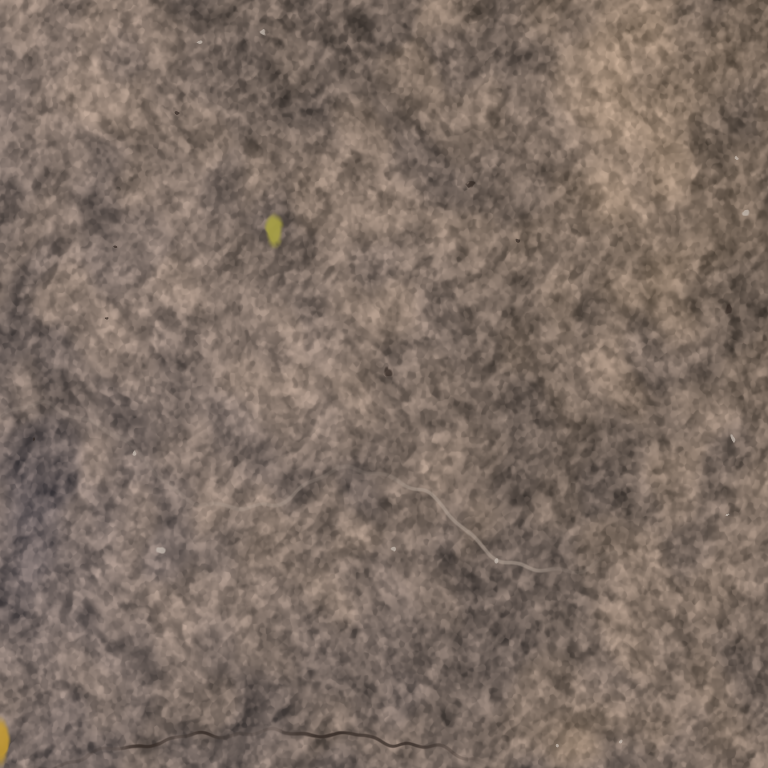
This texture is drawn by a Shadertoy shader. Its source:

```glsl
// Weathered brown-grey concrete with mottled grain, hairline cracks and a few flecks.

vec3 hash3(vec2 p) {
    vec3 q = fract(vec3(p.xyx) * vec3(0.1031, 0.1030, 0.0973));
    q += dot(q, q.yxz + 33.33);
    return fract((q.xxy + q.yzz) * q.zyx);
}

// Cellular noise: every scattered cell point blends its own random tone, -1 to 1.
float cellTone(vec2 p) {
    vec2 cell = floor(p), local = fract(p);
    float tone = 0.0, total = 0.0;
    for (int y = -1; y <= 1; y++)
    for (int x = -1; x <= 1; x++) {
        vec2 offset = vec2(x, y);
        vec3 rnd = hash3(cell + offset + 71.0);
        vec2 d = offset + rnd.xy - local;
        float weight = exp(-5.0 * dot(d, d));
        tone += weight * (2.0 * rnd.z - 1.0);
        total += weight;
    }
    return tone / total;
}

// Soft elliptical stain
float stain(vec2 p, vec2 center, vec2 radius) {
    vec2 d = (p - center) / radius;
    return exp(-dot(d, d));
}

// Sharper elliptical fleck
float fleck(vec2 p, vec2 center, vec2 radius) {
    return 1.0 - smoothstep(0.55, 1.15, length((p - center) / radius));
}

// Sparse small flecks, at most one per grid cell
float scatter(vec2 p, float scale, float chance, float seed) {
    vec2 cell = floor(p * scale);
    vec3 rnd = hash3(cell + seed);
    vec2 center = (cell + 0.25 + 0.5 * rnd.xy) / scale;
    float size = mix(0.002, 0.005, hash3(cell + seed + 9.0).x);
    return step(rnd.z, chance) * fleck(p, center, size * vec2(0.7 + rnd.x, 0.7 + rnd.y));
}

float paleCrackHeight(float x) {
    return 0.44 - 0.2 * x + 0.045 * cos(15.3 * (x - 0.08))
         + 0.005 * sin(47.0 * x) + 0.003 * sin(113.0 * x + 1.0);
}

float darkCrackHeight(float x) {
    return 0.046 - 0.5 * (x - 0.36) * (x - 0.36)
         + 0.004 * sin(58.0 * x) + 0.002 * sin(141.0 * x + 2.0);
}

// Line of given half width around a height curve, corrected for its slope
float crackLine(float y, float height, float nextHeight, float width) {
    float slope = (nextHeight - height) / 0.002;
    float dist = abs(y - height) / sqrt(1.0 + slope * slope);
    return 1.0 - smoothstep(0.3 * width, 1.4 * width, dist);
}

void mainImage(out vec4 fragColor, in vec2 fragCoord) {
    vec2 uv = fragCoord / iResolution.y;
    vec2 warped = uv + 0.012 * sin(uv.yx * 19.0 + 3.0) + 0.004 * sin(uv.yx * 53.0);

    // Layers of mottling, from hand-sized patches down to grit
    float patches = cellTone(warped * 7.0);
    float blotches = cellTone(warped * vec2(20.0, 16.0) + 13.0);
    float clumps = cellTone(warped * 44.0 + 29.0);
    float grain = cellTone(mat2(0.9, 0.35, -0.4, 0.8) * warped * 95.0 + 151.0);
    float grit = cellTone(uv * vec2(190.0, 165.0) + 47.0);
    float tone = 0.488 + 0.05 * patches + 0.055 * blotches + 0.065 * clumps
               + 0.10 * grain + 0.07 * grit;

    // Broad worn and damp areas
    vec2 soft = uv + 0.025 * vec2(patches, blotches);
    float warmStreak = stain(soft, vec2(0.83, 0.85), vec2(0.10, 0.27));
    float rosyCorner = stain(soft, vec2(0.77, 0.05), vec2(0.10, 0.04));
    float coolDamp = stain(soft, vec2(0.04, 0.28), vec2(0.14, 0.13));
    tone += 0.06 * warmStreak + 0.05 * rosyCorner - 0.045 * coolDamp;
    tone += 0.045 * stain(soft, vec2(0.45, 0.50), vec2(0.17, 0.13));
    tone += 0.035 * stain(soft, vec2(0.14, 0.62), vec2(0.20, 0.25));
    tone -= 0.075 * stain(soft, vec2(0.98, 0.92), vec2(0.08, 0.25));
    tone -= 0.075 * stain(soft, vec2(0.82, 0.42), vec2(0.14, 0.12));
    tone -= 0.045 * stain(soft, vec2(0.36, 0.89), vec2(0.14, 0.10));
    tone -= 0.045 * stain(soft, vec2(0.93, 0.20), vec2(0.11, 0.12));
    tone -= 0.03 * stain(soft, vec2(0.50, 0.10), vec2(0.22, 0.08));

    // Brown-grey pigment, drifting from cool lower left to warm right
    float warmth = 0.6 * (uv.x - 0.5) + 0.35 * (uv.y - 0.5) + 0.5 * warmStreak
                 + 0.6 * rosyCorner - 0.7 * coolDamp + 0.3 * blotches;
    vec3 color = tone * vec3(1.0, 0.878, 0.80) + vec3(0.012, 0.0, -0.028) * warmth;

    // Pale crack, bright right of the middle and faint elsewhere
    float ragged = 0.0015 * clumps;
    float pale = crackLine(uv.y + ragged, paleCrackHeight(uv.x),
                           paleCrackHeight(uv.x + 0.002), 0.0028);
    float paleStrength = 0.15 + 0.17 * smoothstep(0.26, 0.30, uv.x) * (1.0 - smoothstep(0.37, 0.43, uv.x))
        + 0.4 * smoothstep(0.50, 0.55, uv.x) * (1.0 - smoothstep(0.69, 0.73, uv.x));
    paleStrength *= 1.0 - smoothstep(0.74, 0.84, uv.x);
    color = mix(color, vec3(0.70, 0.64, 0.59), pale * paleStrength);

    // Dark crack along the bottom
    float dark = crackLine(uv.y + ragged, darkCrackHeight(uv.x),
                           darkCrackHeight(uv.x + 0.002), 0.0024);
    dark *= smoothstep(0.03, 0.07, uv.x) * (1.0 - smoothstep(0.55, 0.65, uv.x));
    color = mix(color, vec3(0.22, 0.18, 0.16), dark * clamp(0.6 + 0.6 * blotches, 0.2, 0.9));

    // Chips, pits and two yellow flakes
    vec2 rough = uv + 0.002 * vec2(grain, grit);
    color = mix(color, vec3(0.77, 0.73, 0.69), 0.75 * scatter(rough, 13.0, 0.09, 5.0));
    color = mix(color, vec3(0.20, 0.16, 0.14), 0.7 * scatter(rough, 11.0, 0.05, 83.0));
    color = mix(color, vec3(0.66, 0.63, 0.27), 0.9 * fleck(rough, vec2(0.357, 0.70), vec2(0.012, 0.023)));
    color = mix(color, vec3(0.76, 0.60, 0.20), 0.9 * fleck(rough, vec2(0.002, 0.035), vec2(0.010, 0.032)));

    fragColor = vec4(clamp(color, 0.0, 1.0), 1.0);
}
```
